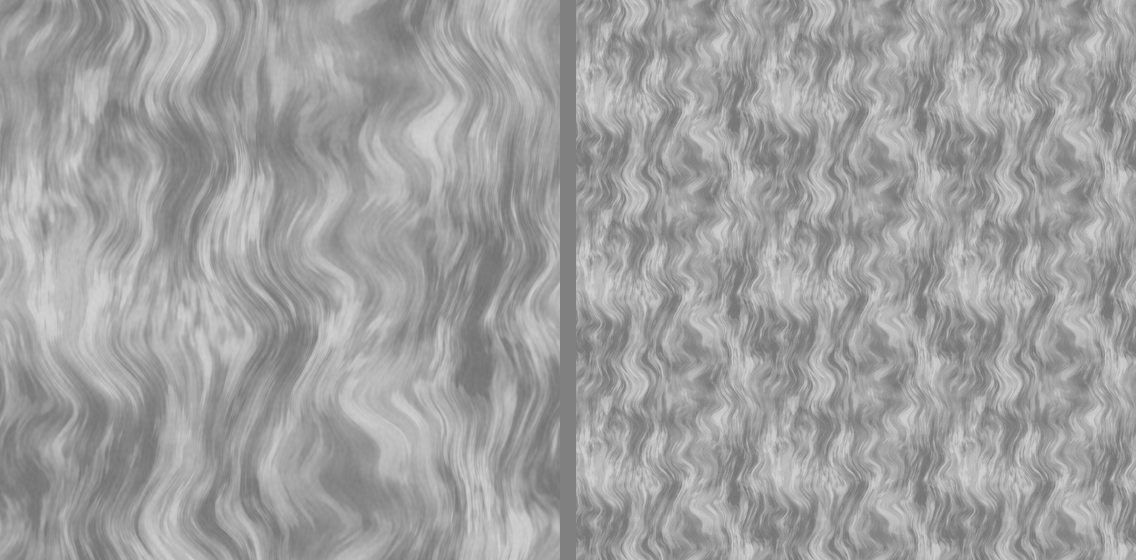
Left: one tile. Right: repeated 3 by 3.
Write a WebGL 2 fragment shader that draws this texture.

```glsl
#version 300 es
precision highp float;
// Grey weathered grain: long, mostly vertical fibres bent into waves.
// Wrapping gradient noise warps the plane, then stretched noise layers
// form broad patches, fibres and ragged pale flakes. Tiles on all sides.
uniform vec2 u_resolution;
out vec4 fragColor;

const float DARK = 0.475;             // tone of the calm dark patches
const float LIGHT = 0.745;            // tone of the calm pale patches
const float SOFTNESS = 0.80;          // half width of the tone ramp
const vec2 WAVE_CELLS = vec2(3.0, 5.0);
const vec2 RIPPLE_CELLS = vec2(6.0, 9.0);
const float WAVE_SIZE = 0.125;
const float RIPPLE_SIZE = 0.036;
const vec2 PATCH_CELLS = vec2(5.0, 3.0);
const vec2 FIBRE_CELLS = vec2(24.0, 4.0);
const vec2 FLAKE_CELLS = vec2(9.0, 5.0);
const vec2 GRAIN_CELLS = vec2(150.0, 110.0);
const float FIBRE_GAIN = 0.62;        // weight of fibres against patches
const float FLAKE_GAIN = 0.055;
const float GRAIN_GAIN = 0.025;

// Integer hash of a cell, giving an angle in radians
float hashAngle(vec2 cell, float seed) {
    uvec2 c = uvec2(cell);
    uint h = c.x * 374761393u + c.y * 668265263u + uint(seed) * 974711u;
    h = (h ^ (h >> 15u)) * 2246822519u;
    h = (h ^ (h >> 13u)) * 3266489917u;
    h ^= h >> 16u;
    return float(h & 65535u) / 65536.0 * 6.28319;
}

float corner(vec2 cell, vec2 offset, vec2 cells, float seed) {
    float a = hashAngle(mod(cell, cells), seed);
    return dot(vec2(cos(a), sin(a)), offset);
}

// Gradient noise that wraps after a whole number of cells
float noise(vec2 uv, vec2 cells, float seed) {
    vec2 p = uv * cells;
    vec2 i = floor(p);
    vec2 f = p - i;
    vec2 w = f * f * f * (f * (f * 6.0 - 15.0) + 10.0);
    vec2 e = vec2(1.0, 0.0);
    float low = mix(corner(i, f, cells, seed),
                    corner(i + e.xy, f - e.xy, cells, seed), w.x);
    float high = mix(corner(i + e.yx, f - e.yx, cells, seed),
                     corner(i + e.xx, f - e.xx, cells, seed), w.x);
    return mix(low, high, w.y);
}

// Four doubling octaves, each weaker by the given gain
float fbm(vec2 uv, vec2 cells, float gain, float seed) {
    float sum = 0.0;
    float weight = 1.0;
    for (int k = 0; k < 4; k++) {
        sum += weight * noise(uv, cells, seed + float(k));
        cells *= 2.0;
        weight *= gain;
    }
    return sum;
}

// Sideways waves bend the fibres; a slight lift varies their length
vec2 bend(vec2 uv) {
    float wave = WAVE_SIZE * noise(uv, WAVE_CELLS, 11.0);
    float ripple = RIPPLE_SIZE * noise(uv, RIPPLE_CELLS, 23.0);
    float lift = 0.06 * noise(uv, vec2(4.0), 31.0);
    return uv + vec2(wave + ripple, lift);
}

void main() {
    vec2 uv = gl_FragCoord.xy / u_resolution;
    vec2 q = bend(uv);

    // Broad patches and fine fibres, with calmer and busier zones
    float patches = fbm(q, PATCH_CELLS, 0.55, 41.0);
    float fibres = fbm(q, FIBRE_CELLS, 0.78, 53.0);
    float busy = smoothstep(-0.4, 0.35, noise(q, vec2(4.0, 3.0), 67.0));
    float level = patches + FIBRE_GAIN * mix(0.45, 1.25, busy) * fibres;
    float tone = mix(DARK, LIGHT, smoothstep(-SOFTNESS, SOFTNESS, level));

    // Pale flakes with ragged, fibrous edges
    float flake = fbm(q, FLAKE_CELLS, 0.6, 79.0) + 0.45 * fibres;
    tone += FLAKE_GAIN * smoothstep(0.02, 0.26, flake);

    // Soft mottling and fine surface grain
    tone += 0.03 * noise(uv, vec2(14.0, 22.0), 89.0);
    tone += GRAIN_GAIN * noise(uv, GRAIN_CELLS, 97.0);

    fragColor = vec4(vec3(tone), 1.0);
}
```
